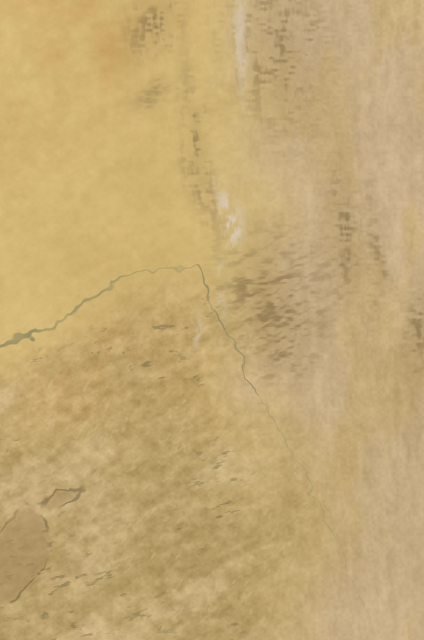
Give the GLSL for this texture, as a WebGL 2 fragment shader.

```glsl
#version 300 es
precision highp float;
uniform vec2 u_resolution;
out vec4 fragColor;

float hash(vec2 p) {
  return fract(sin(dot(p, vec2(127.1, 311.7))) * 43758.55);
}

float noise(vec2 p) {
  vec2 i = floor(p), f = fract(p);
  f = f * f * (3.0 - 2.0 * f);
  return mix(mix(hash(i), hash(i + vec2(1, 0)), f.x),
             mix(hash(i + vec2(0, 1)), hash(i + vec2(1, 1)), f.x), f.y);
}

float fbm(vec2 p) {
  float sum = 0.0, amp = 0.5;
  for (int i = 0; i < 5; i++) {
    sum += amp * noise(p);
    p = mat2(1.6, 1.2, -1.2, 1.6) * p + 7.3;
    amp *= 0.5;
  }
  return sum / 0.97;
}

vec2 rotate(vec2 p, float angle) {
  float c = cos(angle), s = sin(angle);
  return vec2(c * p.x + s * p.y, c * p.y - s * p.x);
}

// Soft elliptical patch
float blob(vec2 p, vec2 center, vec2 radius, float angle) {
  vec2 q = rotate(p - center, angle) / radius;
  return exp(-dot(q, q));
}

// Grain stretched along a direction
float streaks(vec2 p, float angle, vec2 scale) {
  vec2 q = rotate(p, angle) * scale;
  return 0.5 * noise(q) + 0.3 * noise(q * 2.1 + 4.7) + 0.2 * noise(q * 4.3 + 9.1);
}

// Tapered line between two points
float channel(vec2 p, vec2 a, vec2 b, float widthA, float widthB, float soft) {
  vec2 ab = b - a;
  float t = clamp(dot(p - a, ab) / dot(ab, ab), 0.0, 1.0);
  float d = length(p - a - ab * t) - mix(widthA, widthB, t);
  return 1.0 - smoothstep(-soft, soft, d);
}

// Signed distance estimate of an ellipse
float ellipse(vec2 p, vec2 center, vec2 radius, float angle) {
  return (length(rotate(p - center, angle) / radius) - 1.0) * min(radius.x, radius.y);
}

void main() {
  vec2 p = gl_FragCoord.xy / u_resolution.y;
  float soft = max(1.0 / u_resolution.y, 0.0018);
  vec2 warp = vec2(fbm(p * 14.0), fbm(p * 14.0 + 31.0)) - 0.5;
  vec2 w = p + warp * 0.05;
  vec2 g = p + warp * 0.012;
  float broad = fbm(p * 5.0 + 3.0);
  float fine = fbm(p * 75.0);
  float grit = noise(p * 230.0) - 0.5;

  vec3 gold = vec3(0.83, 0.72, 0.47);
  vec3 pale = vec3(0.80, 0.70, 0.51);
  vec3 ochre = vec3(0.76, 0.65, 0.43);
  vec3 olive = vec3(0.72, 0.62, 0.42);
  vec3 taupe = vec3(0.77, 0.67, 0.53);
  vec3 umber = vec3(0.54, 0.45, 0.30);

  // Broad ground zones
  float east = smoothstep(0.3, 0.52, w.x + (broad - 0.5) * 0.25);
  float south = smoothstep(-0.01, 0.08, min(0.45 + 0.48 * w.x, 0.575) - w.y);
  float plainSouth = south * (1.0 - east);
  vec3 color = mix(gold, pale, east);
  color = mix(color, ochre, south * (1.0 - 0.7 * east));
  float deep = smoothstep(0.4, 0.08, p.y + (broad - 0.5) * 0.5);
  color = mix(color, olive, 0.75 * deep * (1.0 - east));
  color = mix(color, taupe, east * smoothstep(0.3, 0.62, p.x + (broad - 0.5) * 0.4) * 0.8);
  color = mix(color, ochre, 0.55 * east * smoothstep(0.5, 0.66, fbm(p * vec2(13.0, 5.0) + 8.0)));
  color = mix(color, pale, 0.65 * plainSouth * smoothstep(0.5, 0.68, fbm(rotate(p, 0.4) * vec2(9.0, 18.0))));

  // Rust tints
  float rust = blob(w, vec2(0.12, 0.9), vec2(0.13, 0.06), 0.7)
             + 0.7 * blob(w, vec2(0.08, 1.0), vec2(0.14, 0.03), 0.0)
             + 0.6 * blob(w, vec2(0.14, 0.41), vec2(0.08, 0.06), 0.5);
  color = mix(color, vec3(0.77, 0.59, 0.36), rust * smoothstep(0.32, 0.75, fbm(p * 16.0)) * 0.75);

  // Wind grain: vertical in the east, slanted in the south
  float upright = streaks(g, 0.04, vec2(80.0, 22.0));
  float slanted = streaks(g, 0.42, vec2(26.0, 80.0));
  color += (upright - 0.5) * 0.09 * east;
  color += (slanted - 0.5) * mix(0.025, 0.09, south) * (1.0 - east);
  color += (fine - 0.5) * mix(0.05, 0.14, plainSouth);
  color += grit * mix(0.014, 0.035, max(east, south));
  color += (broad - 0.5) * 0.08;

  // Ragged rock outcrops, broken into small hatches
  float ridges = 0.9 * blob(w, vec2(0.44, 0.93), vec2(0.075, 0.14), 0.1)
               + 0.9 * blob(w, vec2(0.315, 0.76), vec2(0.022, 0.12), 0.15)
               + blob(w, vec2(0.245, 0.97), vec2(0.032, 0.055), -0.4)
               + blob(w, vec2(0.535, 0.63), vec2(0.025, 0.10), 0.03)
               + 0.8 * blob(w, vec2(0.585, 0.6), vec2(0.012, 0.11), 0.02)
               + blob(w, vec2(0.66, 0.49), vec2(0.02, 0.08), 0.0);
  float slopes = blob(w, vec2(0.43, 0.545), vec2(0.085, 0.075), 0.4)
               + 0.8 * blob(w, vec2(0.46, 0.46), vec2(0.05, 0.06), 0.6)
               + 0.7 * blob(w, vec2(0.24, 0.85), vec2(0.04, 0.015), 0.7);
  float teeth = noise(p * vec2(90.0, 210.0)) - 0.5;
  float hatch = streaks(g, 0.3, vec2(38.0, 100.0)) + teeth * 0.4;
  float rock = ridges * smoothstep(0.4, 0.8, upright + teeth * 0.45)
             + slopes * smoothstep(0.36, 0.85, hatch);
  color = mix(color, umber, min(rock * 0.6 + (ridges + slopes) * 0.2, 0.75));

  // Scattered dark flecks and pale scuffs on the southern plain
  float cluster = smoothstep(0.46, 0.66, fbm(p * 9.0 + 17.0));
  float flecks = smoothstep(0.64, 0.82, streaks(g, 0.3, vec2(50.0, 120.0)));
  color = mix(color, vec3(0.5, 0.44, 0.31), plainSouth * cluster * flecks * 0.55);
  float scuffs = smoothstep(0.6, 0.8, streaks(g, 0.9, vec2(55.0, 110.0) + 3.0));
  color = mix(color, vec3(0.83, 0.74, 0.55), plainSouth * (1.0 - cluster) * scuffs * 0.4);

  // Dry pans with broken dark rims
  float basin = ellipse(w, vec2(0.025, 0.135), vec2(0.042, 0.085), -0.45);
  float pond = ellipse(w, vec2(0.105, 0.23), vec2(0.032, 0.011), 0.4);
  float pan = min(basin, pond) + (fine - 0.5) * 0.006;
  float rim = 1.0 - smoothstep(0.0, soft * 1.6, abs(pan));
  color = mix(color, vec3(0.64, 0.54, 0.37), 0.5 * (1.0 - smoothstep(-0.008, 0.004, pan)));
  color = mix(color, vec3(0.45, 0.39, 0.27), rim * 0.6 * smoothstep(0.35, 0.65, noise(p * 45.0)));

  // Pale salt wisps
  float salt = blob(w, vec2(0.358, 0.655), vec2(0.015, 0.045), 0.08)
             + 0.8 * blob(w, vec2(0.30, 0.485), vec2(0.009, 0.028), -0.15)
             + 0.6 * blob(w, vec2(0.38, 0.95), vec2(0.01, 0.09), 0.0)
             + 0.35 * blob(w, vec2(0.35, 0.56), vec2(0.008, 0.05), 0.0);
  salt *= smoothstep(0.28, 0.62, streaks(g, 0.0, vec2(85.0, 45.0)));
  color = mix(color, vec3(0.85, 0.80, 0.74), min(salt, 0.9));

  // Winding river, thinning downstream
  vec2 r = p + warp * 0.045 + (vec2(noise(p * 75.0), noise(p * 75.0 + 40.0)) - 0.5) * 0.011;
  vec2 bend = vec2(0.22, 0.565), crest = vec2(0.308, 0.577), fork = vec2(0.408, 0.39);
  float river = channel(r, vec2(-0.02, 0.45), bend, 0.0045, 0.001, soft);
  river = max(river, 0.6 * channel(r, bend, crest, 0.0008, 0.0012, soft));
  river = max(river, channel(r, crest, fork, 0.0017, 0.0012, soft));
  river = max(river, 0.6 * channel(r, fork, vec2(0.575, 0.03), 0.0007, 0.0003, soft));
  river = max(river, 0.35 * channel(r, vec2(0.56, 0.66), vec2(0.59, 0.38), 0.0006, 0.0003, soft));
  color = mix(color, vec3(0.56, 0.53, 0.38), river * mix(0.4, 1.0, noise(p * 40.0)));

  fragColor = vec4(clamp(color, 0.0, 1.0), 1.0);
}
```
